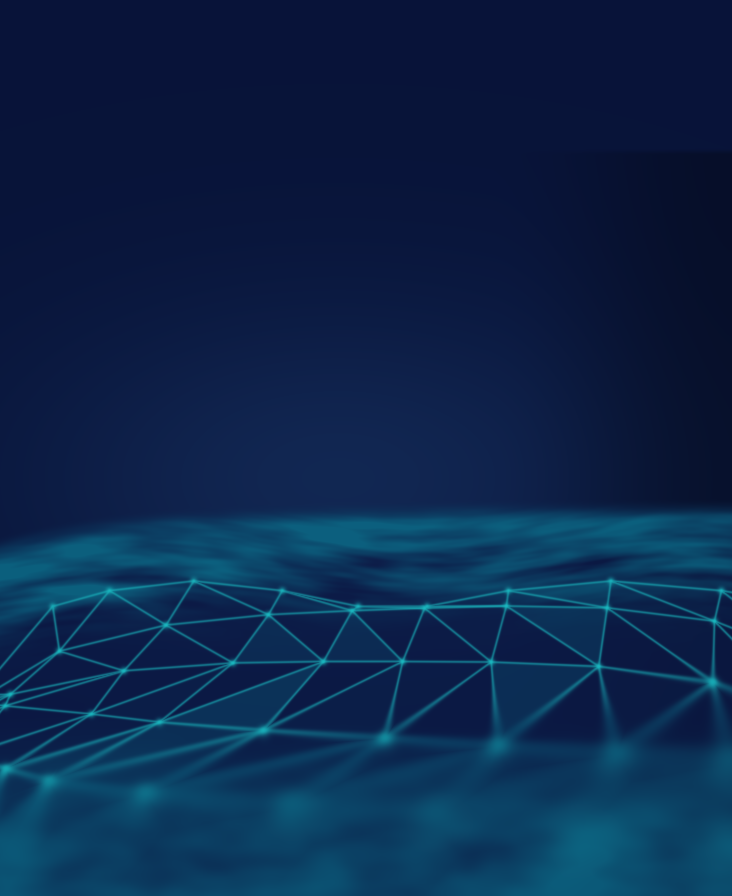
This background is drawn by a WebGL 2 fragment shader. Its source:

```glsl
#version 300 es
precision highp float;
// Deep blue space above a wavy wire mesh with shallow focus and teal haze.
uniform vec2 u_resolution;
out vec4 outColor;

const float CANVAS_HEIGHT = 768.0;   // layout units, y measured downwards
const vec3 NIGHT = vec3(0.031, 0.076, 0.222);
const vec3 DUSK = vec3(0.068, 0.152, 0.322);
const vec3 FLOOR = vec3(0.046, 0.100, 0.275);
const vec3 TEAL = vec3(0.045, 0.420, 0.530);
const vec3 CYAN = vec3(0.100, 0.720, 0.750);

float bell(float x, float center, float width) {
    float t = (x - center) / width;
    return exp(-t * t);
}

float spot(vec2 p, vec2 center, vec2 size) {
    return bell(p.x, center.x, size.x) * bell(p.y, center.y, size.y);
}

// Gradient noise
vec2 gradient(vec2 cell) {
    float h = fract(sin(dot(cell, vec2(127.1, 311.7))) * 43758.5);
    return vec2(cos(h * 6.2832), sin(h * 6.2832));
}

float noise(vec2 p) {
    vec2 i = floor(p), f = fract(p), e = vec2(0.0, 1.0);
    vec2 u = f * f * f * (f * (f * 6.0 - 15.0) + 10.0);
    float low = mix(dot(gradient(i), f), dot(gradient(i + e.yx), f - e.yx), u.x);
    float high = mix(dot(gradient(i + e.xy), f - e.xy), dot(gradient(i + 1.0), f - 1.0), u.x);
    return mix(low, high, u.y);
}

float fbm(vec2 p) {
    return noise(p) + 0.5 * noise(p * 2.1 + 7.3) + 0.25 * noise(p * 4.3 + 2.9);
}

// Mesh knot k of a row; rows run from far (0) to near (5)
vec2 knot(float row, float k) {
    float edge = (k - 3.7) * (k - 3.7);
    vec2 v = vec2(20.0 + 83.0 * k + 14.0 * sin(1.142 * k - 0.914), 567.0 + 0.15 * edge * edge);
    if (row < 0.5) return vec2(v.x + 85.0 * exp(-0.35 * k), 510.0 - 12.0 * cos(1.2566 * (k - 1.0)));
    if (row < 1.5) return v + vec2(42.0 - 5.8 * k, -37.0 - 2.2 * k);
    if (row < 2.5) return v;
    if (row < 3.5) return vec2(v.x - 66.0 * bell(k, 2.3, 1.4) + 15.0 * smoothstep(4.0, 6.0, k), 605.0 + 7.0 * k);
    vec2 near = vec2(max(37.0 * k - 32.0, 125.0 * k - 250.0), 648.0 + 11.0 * k);
    return near + (row - 4.0) * vec2(-35.0, 90.0);
}

float segment(vec2 p, vec2 a, vec2 b, float width) {
    vec2 d = b - a;
    float t = clamp(dot(p - a, d) / dot(d, d), 0.0, 1.0);
    return bell(length(p - a - d * t), 0.0, width);
}

// Signed distance to the line a-b, positive on the side of c
float side(vec2 p, vec2 a, vec2 b, vec2 c) {
    vec2 n = normalize(vec2(a.y - b.y, b.x - a.x));
    return dot(p - a, n) * sign(dot(c - a, n));
}

float triangle(vec2 p, vec2 a, vec2 b, vec2 c, float blur) {
    float d = min(side(p, a, b, c), min(side(p, b, c, a), side(p, c, a, b)));
    return smoothstep(-blur, blur, d);
}

float screenBlend(float base, float layer) {
    return 1.0 - (1.0 - base) * (1.0 - layer);
}

// Returns line, face and knot coverage
vec3 mesh(vec2 p, float blur) {
    vec3 cover = vec3(0.0);
    float strength = 0.62 / (1.0 + 0.11 * blur);
    for (int r = 0; r < 5; r++) {
        float row = float(r);
        for (int i = -1; i < 8; i++) {
            float k = float(i);
            vec2 a = knot(row, k), b = knot(row, k + 1.0);
            vec2 c = knot(row + 1.0, k), d = knot(row + 1.0, k + 1.0);
            bool falling = r < 2;
            vec2 s = falling ? a : c, e = falling ? d : b;
            float wire = max(segment(p, a, b, blur), segment(p, a, c, blur));
            wire = max(wire, segment(p, s, e, blur));
            cover.x = screenBlend(cover.x, wire * strength);
            float lower = 0.30 * bell(k, 3.0 - 0.5 * row, 0.8);
            float upper = 0.25 * bell(k, 5.0 - 3.0 * step(2.5, row), 0.7);
            cover.y += lower * triangle(p, c, d, falling ? a : b, blur);
            cover.y += upper * triangle(p, a, b, falling ? d : c, blur);
            cover.z = max(cover.z, bell(length(p - a), 0.0, 1.6 + 1.3 * blur));
        }
    }
    cover.z *= 0.85 / (1.0 + 0.22 * blur);
    return cover;
}

void main() {
    vec2 p = vec2(gl_FragCoord.x, u_resolution.y - gl_FragCoord.y) * CANVAS_HEIGHT / u_resolution.y;

    // Sky glow with a darker right side below the plain top strip
    vec3 color = mix(NIGHT, DUSK, spot(p, vec2(290.0, 410.0), vec2(270.0, 150.0)));
    color *= 1.0 - 0.28 * smoothstep(420.0, 626.0, p.x) * smoothstep(127.0, 133.0, p.y);

    // Floor and blurred far waves
    float horizon = 434.0 + 32.0 * exp(-p.x / 110.0);
    float ground = smoothstep(horizon - 7.0, horizon + 14.0, p.y);
    color = mix(color, FLOOR, 0.75 * ground);
    float streak = fbm(vec2(p.x / 120.0, (p.y + 12.0 * sin(p.x / 75.0)) / 20.0));
    float haze = bell(p.y, horizon + 15.0, 24.0) * (0.58 + 0.4 * streak);
    haze += bell(p.y, horizon + 52.0, 30.0) * (0.36 + 0.7 * streak);
    haze += 0.45 * spot(p, vec2(50.0, 506.0), vec2(100.0, 8.0));
    color = mix(color, TEAL, clamp(haze * ground, 0.0, 0.85));

    // Out-of-focus foreground
    float cloud = 0.45 + 0.5 * fbm(p / vec2(130.0, 70.0));
    float fog = smoothstep(610.0, 755.0, p.y) * cloud;
    fog += 0.4 * spot(p, vec2(510.0, 735.0), vec2(65.0, 40.0));
    fog += 0.2 * spot(p, vec2(30.0, 740.0), vec2(70.0, 35.0));
    color = mix(color, TEAL, clamp(fog, 0.0, 0.75));

    // Focused mesh
    float defocus = max(0.0, p.y - 600.0 + 0.12 * (p.x - 200.0));
    float blur = 1.1 + min(0.0015 * defocus * defocus, 24.0);
    vec3 cover = mesh(p, blur);
    color = mix(color, TEAL, min(cover.y, 0.4));
    color = mix(color, mix(CYAN, TEAL, smoothstep(1.0, 6.0, blur)), cover.x);
    color = mix(color, CYAN, cover.z * (1.0 - 0.6 * smoothstep(3.0, 12.0, blur)));
    outColor = vec4(color, 1.0);
}
```
